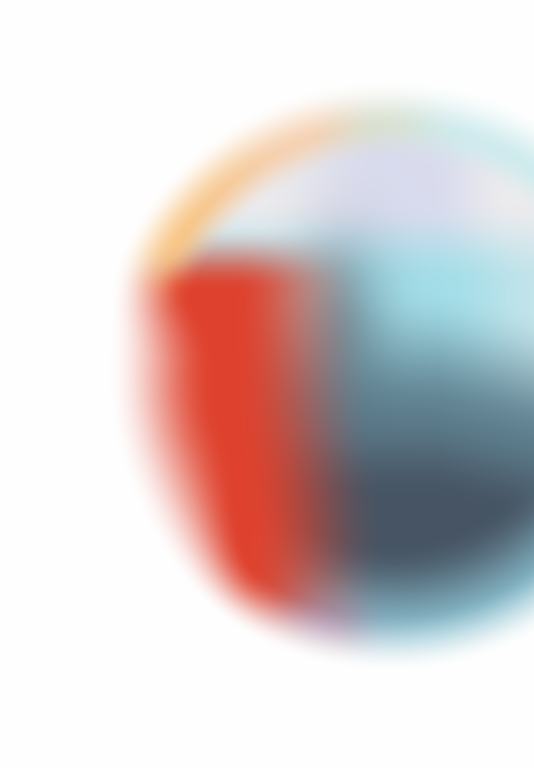
Reproduce this background procedurally as a WebGL 2 fragment shader.

```glsl
#version 300 es
precision highp float;
// A soft, blurred glass sphere with red, cyan and slate light on white.
uniform vec2 u_resolution;
out vec4 fragColor;

const vec2 CENTER = vec2(0.510, 0.508);
const vec3 PAPER = vec3(0.996);
const vec3 LAVENDER = vec3(0.85, 0.86, 0.93);
const vec3 MIST = vec3(0.925, 0.92, 0.93);
const vec3 CYAN = vec3(0.64, 0.87, 0.91);
const vec3 TEAL = vec3(0.37, 0.50, 0.56);
const vec3 SLATE = vec3(0.275, 0.33, 0.39);
const vec3 WATER = vec3(0.55, 0.76, 0.82);
const vec3 RED = vec3(0.87, 0.26, 0.18);
const vec3 VIOLET = vec3(0.66, 0.55, 0.69);
const vec3 ORANGE = vec3(0.97, 0.77, 0.51);
const vec3 PEACH = vec3(0.96, 0.82, 0.70);
const vec3 SAGE = vec3(0.85, 0.88, 0.82);
const vec3 ICE = vec3(0.81, 0.92, 0.93);

// Smooth fall from one to zero between two limits.
float fall(float a, float b, float x) {
    return 1.0 - smoothstep(a, b, x);
}

// Gaussian spot of light.
float glow(vec2 p, vec2 center, vec2 size) {
    vec2 d = (p - center) / size;
    return exp(-dot(d, d));
}

// Vertical bands of the body, tilted down to the right.
vec3 bodyColor(vec2 p) {
    float y = p.y + 0.25 * max(p.x - 0.57, 0.0);
    float sides = smoothstep(0.50, 0.33, p.x) + smoothstep(0.56, 0.67, p.x);
    vec3 c = mix(LAVENDER, MIST, min(sides, 1.0));
    vec3 light = mix(CYAN, MIST, 0.45 * smoothstep(0.57, 0.72, p.x));
    c = mix(c, light, fall(0.629, 0.740, p.y));
    c = mix(c, TEAL, fall(0.453, 0.629, y));
    c = mix(c, SLATE, fall(0.349, 0.479, y));
    return mix(c, SLATE, 0.42 * glow(p, vec2(0.445, 0.585), vec2(0.06, 0.10)));
}

// Colours along the upper rim, from left to right.
vec3 rimColor(float x) {
    vec3 c = mix(ORANGE, PEACH, smoothstep(0.20, 0.40, x));
    c = mix(c, SAGE, smoothstep(0.39, 0.50, x));
    return mix(c, ICE, smoothstep(0.49, 0.61, x));
}

// Coverage of the sphere: wide blur at the left, tighter elsewhere.
float coverage(vec2 p, vec2 d, float r) {
    float top = smoothstep(0.52, 0.68, p.y);
    float left = smoothstep(0.55, 0.95, -d.x / max(r, 0.001)) * (1.0 - top);
    float inner = mix(mix(0.306, 0.325, top), 0.232, left);
    float outer = mix(mix(0.384, 0.390, top), 0.371, left);
    return fall(inner, outer, r);
}

void main() {
    vec2 p = gl_FragCoord.xy / u_resolution.y;
    vec2 d = p - CENTER;
    float r = length(d);

    // Body and reflected light along its lower edge
    vec3 color = bodyColor(p);
    float lower = fall(0.30, 0.45, p.y);
    color = mix(color, WATER, lower * smoothstep(0.215, 0.350, r));

    // Red block with soft upper and right sides
    float shift = 0.016 * fall(0.30, 0.50, p.y);
    float red = fall(0.306, 0.488, p.x - shift) * fall(0.622, 0.707, p.y);
    color = mix(color, RED, red);
    color = mix(color, VIOLET, 0.75 * glow(p, vec2(0.415, 0.175), vec2(0.06, 0.045)));

    // Warm to cool upper rim
    float rim = smoothstep(0.280, 0.332, r) * smoothstep(0.583, 0.688, p.y);
    color = mix(color, rimColor(p.x), rim);

    fragColor = vec4(mix(PAPER, color, coverage(p, d, r)), 1.0);
}
```
